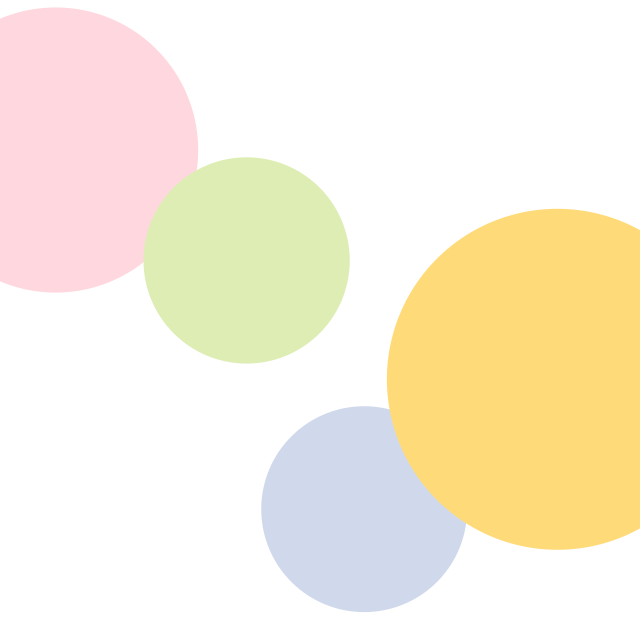
A WebGL 1 fragment shader for this background:

```glsl
precision highp float;

uniform vec2 u_resolution;

const vec3 WHITE  = vec3(1.0);
const vec3 PINK   = vec3(1.0, 0.843, 0.871);
const vec3 GREEN  = vec3(0.871, 0.929, 0.706);
const vec3 BLUE   = vec3(0.816, 0.847, 0.922);
const vec3 YELLOW = vec3(1.0, 0.855, 0.471);

// Discs: centre x, centre y, radius, in units of the canvas height
const vec3 PINK_DISC   = vec3(0.0894, 0.7588, 0.2292);
const vec3 GREEN_DISC  = vec3(0.3965, 0.5813, 0.1658);
const vec3 BLUE_DISC   = vec3(0.5855, 0.1814, 0.1655);
const vec3 YELLOW_DISC = vec3(0.8961, 0.3902, 0.2741);

// Coverage of a disc, smoothed over one pixel
float discCoverage(vec2 p, vec3 disc) {
    float dist = length(p - disc.xy) - disc.z;
    return clamp(0.5 - dist * u_resolution.y, 0.0, 1.0);
}

void main() {
    vec2 p = gl_FragCoord.xy / u_resolution.y;

    // Paint from back to front
    vec3 color = WHITE;
    color = mix(color, PINK, discCoverage(p, PINK_DISC));
    color = mix(color, GREEN, discCoverage(p, GREEN_DISC));
    color = mix(color, BLUE, discCoverage(p, BLUE_DISC));
    color = mix(color, YELLOW, discCoverage(p, YELLOW_DISC));

    gl_FragColor = vec4(color, 1.0);
}
```
